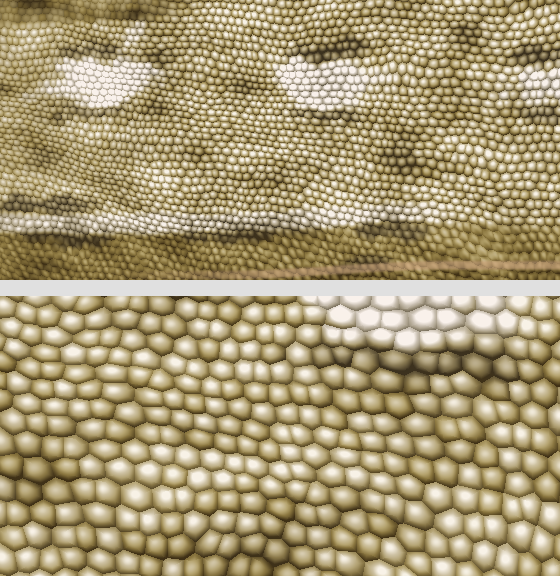
Top: the whole. Bottom: its middle third, enlarged.
Reproduce this texture procedurally as a WebGL 2 fragment shader.

```glsl
#version 300 es
precision highp float;
// Pebbled reptile skin: rows of domed olive scales with pale spots, dark blots and a pale side stripe.

uniform vec2 u_resolution;
out vec4 fragColor;

const vec2 DENSITY_LEFT = vec2(42.0, 46.0);   // scales per canvas height
const vec2 DENSITY_FALL = vec2(3.75, 8.0);    // scales grow towards the right
const vec2 ROW_SLOPE = vec2(7.0, -1.4);       // tilt of the rows and its change along x
const vec2 JITTER = vec2(0.5, 0.24);
const float GAP_TONE = 0.20;
const float BODY_TONE = 0.69;
const float GLOSS = 0.22;
const vec2 LIGHT = vec2(-0.12, 0.36);
const float MOTTLE = 0.24;
const float STREAK = 0.20;
const float SPOT_SPACING = 0.82;

const vec3 UMBER = vec3(0.25, 0.19, 0.08);
const vec3 BROWN = vec3(0.40, 0.33, 0.16);
const vec3 OLIVE = vec3(0.55, 0.47, 0.25);
const vec3 SAND  = vec3(0.71, 0.64, 0.43);
const vec3 CREAM = vec3(0.81, 0.76, 0.62);
const vec3 IVORY = vec3(0.97, 0.95, 0.90);
const vec3 PINK  = vec3(0.76, 0.62, 0.46);

vec2 hash2(vec2 cell) {
    uvec2 v = uvec2(ivec2(cell)) * 1664525u + 1013904223u;
    v.x += v.y * 1664525u;
    v.y += v.x * 1664525u;
    v ^= v >> 16u;
    v.x += v.y * 1664525u;
    v.y += v.x * 1664525u;
    v ^= v >> 16u;
    return vec2(v & 0xffffu) / 65535.0;
}

float corner(vec2 cell, vec2 f, vec2 o) {
    float angle = 6.2832 * hash2(cell + o).x;
    return dot(vec2(cos(angle), sin(angle)), f - o);
}

float gradientNoise(vec2 p) {
    vec2 i = floor(p), f = p - i;
    vec2 w = f * f * f * (f * (f * 6.0 - 15.0) + 10.0);
    float low = mix(corner(i, f, vec2(0, 0)), corner(i, f, vec2(1, 0)), w.x);
    float high = mix(corner(i, f, vec2(0, 1)), corner(i, f, vec2(1, 1)), w.x);
    return mix(low, high, w.y);
}

// Staggered cells: offset from the centre (xy), distance to the border (z), random value (w)
vec4 scaleCell(vec2 g) {
    vec2 nearest = vec2(9.0), second = vec2(9.0);
    float rnd = 0.0;
    for (int j = -1; j <= 1; j++) {
        float row = floor(g.y) + float(j);
        float shift = 0.5 * mod(row, 2.0);
        for (int i = -1; i <= 1; i++) {
            vec2 id = vec2(floor(g.x - shift) + float(i), row);
            vec2 h = hash2(id);
            vec2 d = id + vec2(shift + 0.5, 0.5) + (h - 0.5) * JITTER - g;
            if (dot(d, d) < dot(nearest, nearest)) {
                second = nearest;
                nearest = d;
                rnd = fract(h.x * 7.3 + h.y * 3.1);
            } else if (dot(d, d) < dot(second, second)) {
                second = d;
            }
        }
    }
    vec2 normal = normalize(second - nearest);
    float border = dot(0.5 * (nearest + second), normal) + 0.05 * (1.0 - abs(normal.y));
    return vec4(-nearest, border, rnd);
}

float blot(vec2 p, vec2 centre, vec2 radius, float rough) {
    return 1.0 - smoothstep(0.5, 1.3, length((p - centre) / radius) + rough);
}

vec3 skinRamp(float tone) {
    float t = clamp(tone, 0.0, 1.0) * 5.0;
    vec3 c = mix(UMBER, BROWN, clamp(t, 0.0, 1.0));
    c = mix(c, OLIVE, clamp(t - 1.0, 0.0, 1.0));
    c = mix(c, SAND, clamp(t - 2.0, 0.0, 1.0));
    c = mix(c, CREAM, clamp(t - 3.0, 0.0, 1.0));
    return mix(c, IVORY, clamp(t - 4.0, 0.0, 1.0));
}

void main() {
    vec2 p = gl_FragCoord.xy / u_resolution.y;

    // Fanned, wavering rows of scales
    vec2 warp = vec2(gradientNoise(p * 3.0), gradientNoise(p * vec2(2.5, 3.5) + 17.0));
    vec2 q = p + 0.045 * warp + vec2(0.0, 0.012 * gradientNoise(p * 7.0 + 31.0));
    vec2 grid = vec2(q.x * (DENSITY_LEFT.x - DENSITY_FALL.x * q.x),
                     (q.y - 0.5) * (DENSITY_LEFT.y - DENSITY_FALL.y * q.x)
                     + (ROW_SLOPE.x + ROW_SLOPE.y * q.x) * q.x);
    vec4 cell = scaleCell(grid);
    float rough = 0.4 * (cell.w - 0.5) + 1.0 * gradientNoise(p * 10.0);

    // Pale spots between dark blots, and blots along the flank
    float pale = 0.7 * blot(p, vec2(0.48 + 0.6 * (p.y - 0.88), 0.88), vec2(0.035, 0.07), rough);
    float dark = blot(p, vec2(0.14, 0.27), vec2(0.27, 0.035), rough);
    for (int k = 0; k < 3; k++) {
        float n = float(k);
        vec2 c = vec2(0.36 + SPOT_SPACING * n, 0.71 - 0.01 * n);
        pale = max(pale, blot(p, c, vec2(0.20, 0.088), rough));
        dark = max(dark, blot(p, c + vec2(-0.03, 0.105), vec2(0.14, 0.055), rough));
        dark = max(dark, blot(p, c + vec2(-0.03, -0.09), vec2(0.14, 0.055), rough));
        dark = max(dark, 0.8 * blot(p, vec2(0.22 + 0.58 * n, 0.16 + 0.01 * n), vec2(0.15, 0.04), rough));
    }
    float mottle = gradientNoise(p * vec2(4.5, 8.0) + 5.0);
    float streak = gradientNoise(vec2(4.0 * p.x, 0.4 * grid.y) + 9.0);
    dark = max(dark, 0.6 * smoothstep(0.2, 0.5, mottle)) * (1.0 - pale);

    // Side stripe, belly, lower fold and upper-left fold
    float stripeY = 0.205 + 0.03 * smoothstep(0.8, 1.5, p.x) + 0.02 * warp.x;
    float stripe = 1.0 - smoothstep(0.02, 0.05, abs(p.y - stripeY) + 0.015 * rough);
    stripe *= 1.0 - smoothstep(1.4, 1.75, p.x);
    float belly = 1.0 - smoothstep(-0.06, -0.02, p.y - stripeY);
    float foldY = 0.018 + 0.035 * smoothstep(0.8, 1.6, p.x);
    float fold = (1.0 - smoothstep(0.008, 0.022, abs(p.y - foldY))) * smoothstep(0.3, 1.1, p.x);
    float under = 1.0 - smoothstep(-0.03, 0.0, p.y - foldY);
    float crestY = 0.905 + 0.05 * p.x + 0.01 * warp.y;
    float crest = smoothstep(-0.01, 0.02, p.y - crestY) * (1.0 - smoothstep(0.5, 0.75, p.x));

    // Rounded shading, softened away from the sharp middle
    float focus = mix(0.6, 0.98, smoothstep(0.0, 0.8, p.x)) * (1.0 - 0.5 * belly) * (1.0 - 0.6 * crest);
    float dome = 0.6 * smoothstep(-0.1, 0.32, cell.z) + 0.4 * (1.0 - smoothstep(0.15, 0.65, length(cell.xy)));
    vec2 glint = cell.xy - vec2(-0.07, 0.12);
    float relief = mix(GAP_TONE, BODY_TONE, dome) + dot(cell.xy, LIGHT)
                 + GLOSS * exp(-12.0 * dot(glint, glint)) + 0.14 * (cell.w - 0.5);
    float tone = mix(0.6, relief, focus) - MOTTLE * mottle + STREAK * streak;
    tone += 0.08 * sin(190.0 * (p.x + 0.6 * p.y + 0.02 * warp.x)) * belly;
    tone += 0.06 * sin(75.0 * (p.x + 0.03 * warp.y)) * crest;
    tone += 0.33 * pale + 0.2 * stripe - 0.3 * dark - 0.2 * crest;
    tone -= belly * mix(0.25, 0.14, smoothstep(0.6, 1.8, p.x)) + 0.15 * under;

    // Colour: warm ramp, cooler in the spots and blots
    vec3 colour = skinRamp(tone);
    float luma = dot(colour, vec3(0.30, 0.59, 0.11));
    float cool = max(max(0.65 * pale, 0.5 * stripe), max(0.35 * dark, 0.2 * cell.w * (1.0 - belly)));
    colour = mix(colour, luma * vec3(1.03, 0.99, 0.98), cool);
    colour = mix(colour, PINK * (0.8 + 0.35 * tone), 0.8 * fold);
    fragColor = vec4(colour, 1.0);
}
```
